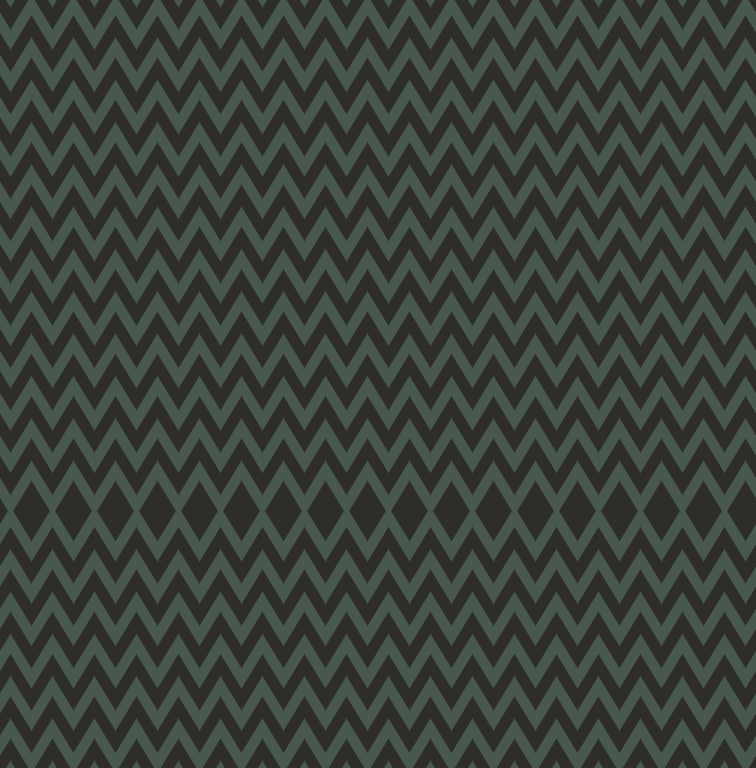
Give the GLSL for this pattern, as a Shadertoy shader.

```glsl
// Sage zigzag bands on charcoal, mirrored about one horizontal line.
// A triangle wave bends the distance from that line, so equal rows become
// chevrons; the two innermost bands meet and leave a row of dark diamonds.

// Lengths are fractions of the canvas height.
const vec3  CHARCOAL   = vec3(0.180, 0.178, 0.152);
const vec3  SAGE       = vec3(0.282, 0.345, 0.302);
const float COLUMN     = 0.0546875; // width of one zigzag, 18 across
const float PEAK_PHASE = 0.75;      // peak position within a column
const float AMPLITUDE  = 0.0449;    // height from valley to peak
const float ROW_PITCH  = 0.0551;    // vertical distance between bands
const float BAND       = 0.0264;    // vertical thickness of a band
const float MIRROR_Y   = 0.3346;    // height of the mirror line
const float FIRST_BAND = 0.0526;    // mirror line to centre of innermost peak

// Triangle wave: 0 at peaks, 1 at valleys.
float zigzag(float x) {
    return 2.0 * abs(fract(x / COLUMN - PEAK_PHASE + 0.5) - 0.5);
}

// Signed distance to the nearest band, negative inside.
float bandDistance(vec2 p) {
    float height = abs(p.y - MIRROR_Y) + AMPLITUDE * zigzag(p.x) - FIRST_BAND;

    // Clamping the row keeps the diamonds free of a further band.
    float row = max(0.0, round(height / ROW_PITCH));
    float vertical = abs(height - row * ROW_PITCH) - 0.5 * BAND;

    // Turn vertical distance into distance across the slanted edge.
    float slope = 2.0 * AMPLITUDE / COLUMN;
    return vertical / sqrt(1.0 + slope * slope);
}

void mainImage(out vec4 fragColor, in vec2 fragCoord) {
    float pixel = 1.0 / iResolution.y;
    float d = bandDistance(fragCoord * pixel);

    // One-pixel smooth edge
    float coverage = clamp(0.5 - d / pixel, 0.0, 1.0);
    fragColor = vec4(mix(CHARCOAL, SAGE, coverage), 1.0);
}
```
